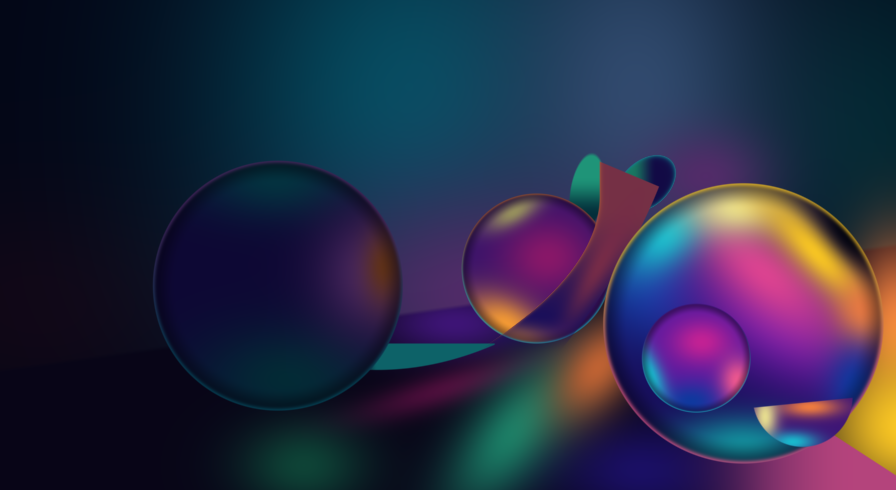
This background is drawn by a Shadertoy shader. Its source:

```glsl
// Glossy iridescent spheres and a folded ribbon over a dim reflective floor.
// Every surface is a base colour tinted by soft elliptical glows, then cut out
// by a distance function. Positions are in units of the canvas height.

const vec3 NAVY = vec3(.012, .022, .085);
const vec3 TEAL = vec3(.02, .30, .38);
const vec3 SLATE = vec3(.19, .29, .43);
const vec3 PLUM = vec3(.32, .17, .41);
const vec3 VIOLET = vec3(.24, .08, .46);
const vec3 INDIGO = vec3(.07, .04, .27);
const vec3 BLUE = vec3(.06, .22, .62);
const vec3 CYAN = vec3(.10, .72, .80);
const vec3 GREEN = vec3(.12, .58, .47);
const vec3 MAGENTA = vec3(.76, .13, .58);
const vec3 PINK = vec3(.92, .34, .56);
const vec3 ORANGE = vec3(.93, .48, .25);
const vec3 YELLOW = vec3(.98, .78, .14);
const vec3 CREAM = vec3(.90, .86, .56);

// Sphere centre and radius
const vec3 LEFT_BALL = vec3(.567, .417, .255);
const vec3 MID_BALL = vec3(1.095, .452, .153);
const vec3 RIGHT_BALL = vec3(1.517, .340, .286);
const vec3 INNER_BALL = vec3(1.421, .269, .111);
const vec3 CUP = vec3(1.638, .190, .102);
const float RIM_WIDTH = .022;

float cover(float d) { float px = 1. / iResolution.y; return 1. - smoothstep(-px, px, d); }

vec2 toEllipse(vec2 p, vec4 e, float a) {
    float c = cos(a), s = sin(a);
    return mat2(c, -s, s, c) * (p - e.xy) / e.zw;
}

// Soft tint: e holds centre and size, a is the tilt
void glow(inout vec3 col, vec2 p, vec4 e, float a, vec3 tint) {
    vec2 q = toEllipse(p, e, a);
    col = mix(col, tint, exp(-dot(q, q)));
}
void glow(inout vec3 col, vec2 p, vec4 e, vec3 tint) { glow(col, p, e, 0., tint); }

float ellipse(vec2 p, vec4 e, float a) {
    return (length(toEllipse(p, e, a)) - 1.) * min(e.z, e.w);
}

vec2 local(vec2 p, vec3 ball) { return (p - ball.xy) / ball.z; }

// Lay a shaded ball over the scene with a thin two-tone rim
void addBall(inout vec3 col, vec2 p, vec3 ball, vec3 body, vec3 low, vec3 high) {
    vec2 q = local(p, ball);
    float r = length(q), rim = exp(-pow((1. - r) / RIM_WIDTH, 2.));
    body *= 1. - .4 * smoothstep(.82, 1., r);
    body = mix(body, mix(low, high, smoothstep(-.8, .8, q.y)), .65 * rim);
    col = mix(col, body, cover((r - 1.) * ball.z));
}

vec3 backdrop(vec2 p) {
    vec3 col = NAVY;
    glow(col, p, vec4(.08, .38, .35, .22), vec3(.065, .025, .085));
    glow(col, p, vec4(.84, .80, .42, .50), TEAL);
    glow(col, p, vec4(1.78, .72, .3, .4), TEAL * .5);
    glow(col, p, vec4(1.30, .80, .28, .42), SLATE);
    glow(col, p, vec4(1.0, .40, .36, .22), PLUM);
    glow(col, p, vec4(1.44, .64, .12, .09), PLUM);
    // Floor with coloured light spilling across it
    vec3 ground = vec3(.03, .02, .09);
    glow(ground, p, vec4(.93, .34, .16, .07), VIOLET);
    glow(ground, p, vec4(.92, .21, .2, .035), .3, MAGENTA * .4);
    glow(ground, p, vec4(.62, .05, .13, .09), GREEN * .45);
    glow(ground, p, vec4(1.33, .04, .2, .1), INDIGO * 1.5);
    glow(ground, p, vec4(1.05, .12, .19, .085), .9, GREEN * .85);
    glow(ground, p, vec4(1.22, .25, .12, .07), .9, ORANGE * .8);
    float horizon = .243 + .14 * p.x;
    col = mix(col, ground, 1. - smoothstep(-.006, .006, p.y - horizon));
    // Warm light at the far right, ending at the floor edge
    glow(col, p, vec4(1.83, .34, .09, .17), ORANGE);
    glow(col, p, vec4(1.85, .13, .18, .16), YELLOW);
    vec3 edge = mix(INDIGO, PINK, smoothstep(1.3, 1.75, p.x) * .75);
    float under = cover(p.y - .112 + .65 * (p.x - 1.702));
    return mix(col, edge, under * smoothstep(1.25, 1.6, p.x));
}

void ribbonBack(inout vec3 col, vec2 p) {
    float tail = cover(p.y - .299) * cover(.245 + .9 * pow(p.x - .77, 2.) - p.y);
    tail *= smoothstep(.74, .77, p.x) * cover(p.x - 1.01);
    col = mix(col, mix(TEAL, GREEN, .3), tail);
    float d = ellipse(p, vec4(1.198, .607, .034, .079), -.15);
    vec3 loop = mix(TEAL * .6, GREEN, smoothstep(.56, .64, p.y));
    col = mix(col, loop, cover(d));
    d = ellipse(p, vec4(1.318, .625, .070, .047), .72);
    loop = mix(GREEN * .8, INDIGO, smoothstep(1.29, 1.34, p.x));
    col = mix(col, mix(loop, CYAN * .7, exp(-abs(d) * 350.)), cover(d));
}

void ribbonFace(inout vec3 col, vec2 p) {
    float t = max(.6 - p.y, 0.), u = .619 - p.y;
    float left = 1.224 - 2.5 * t * t, right = 1.345 - u * (.4 + .6 * u);
    float mask = cover(left - p.x) * cover(p.x - right);
    mask *= cover(p.y - .671 + .42 * (p.x - 1.222)) * smoothstep(.28, .36, p.y);
    vec3 face = mix(INDIGO * 1.3, vec3(.46, .19, .27), smoothstep(.33, .58, p.y));
    glow(face, p, vec4(1.23, .47, .025, .13), -.5, PINK * .5);
    face = mix(face, ORANGE * .8, .7 * exp(-abs(p.x - left) * 300.));
    col = mix(col, face, mask);
}

vec3 leftBody(vec2 q) {
    vec3 c = INDIGO * .75;
    glow(c, q, vec4(0, .85, .65, .3), TEAL * .65);
    glow(c, q, vec4(.1, -.75, .75, .42), TEAL * .55);
    glow(c, q, vec4(.75, .1, .42, .5), PLUM * .9);
    glow(c, q, vec4(.85, .15, .16, .3), ORANGE * .4);
    return c;
}

vec3 midBody(vec2 q) {
    vec3 c = VIOLET * .9;
    glow(c, q, vec4(.15, .15, .6, .5), MAGENTA * .7);
    glow(c, q, vec4(-.3, .75, .4, .16), .5, CREAM * .65);
    glow(c, q, vec4(-.4, -.75, .6, .35), -.5, mix(ORANGE, YELLOW, .4));
    return c;
}

vec3 rightBody(vec2 q) {
    vec3 c = INDIGO * 1.3;
    glow(c, q, vec4(-.65, .25, .4, .4), BLUE);
    glow(c, q, vec4(.25, 0, .75, .4), -.5, vec3(.42, .10, .66));
    glow(c, q, vec4(.15, .35, .65, .28), -.7, mix(MAGENTA, PINK, .6));
    glow(c, q, vec4(-.55, .62, .36, .2), .75, CYAN);
    glow(c, q, vec4(-.05, .82, .36, .2), CREAM);
    glow(c, q, vec4(.53, .5, .62, .17), -.8, YELLOW);
    glow(c, q, vec4(.76, .62, .32, .13), -.85, NAVY);
    glow(c, q, vec4(.86, .08, .2, .25), ORANGE);
    glow(c, q, vec4(0, -.86, .5, .2), CYAN * .75);
    glow(c, q, vec4(.8, -.45, .2, .3), BLUE);
    return c;
}

vec3 innerBody(vec2 q) {
    vec3 c = vec3(.36, .10, .62);
    glow(c, q, vec4(.1, .3, .55, .4), MAGENTA);
    glow(c, q, vec4(-.1, -.8, .6, .35), BLUE);
    glow(c, q, vec4(-.85, -.3, .22, .6), .4, CYAN);
    glow(c, q, vec4(.75, -.4, .3, .4), PINK);
    return c;
}

void mainImage(out vec4 fragColor, in vec2 fragCoord) {
    vec2 p = fragCoord / iResolution.y;
    vec3 col = backdrop(p);
    ribbonBack(col, p);
    addBall(col, p, LEFT_BALL, leftBody(local(p, LEFT_BALL)), TEAL, PLUM);
    addBall(col, p, MID_BALL, midBody(local(p, MID_BALL)), CYAN, ORANGE * .7);
    ribbonFace(col, p);
    addBall(col, p, RIGHT_BALL, rightBody(local(p, RIGHT_BALL)), PINK, YELLOW);
    // Reflections held inside the right ball
    addBall(col, p, INNER_BALL, innerBody(local(p, INNER_BALL)), CYAN, VIOLET);
    vec2 q = local(p, CUP);
    vec3 cup = VIOLET;
    glow(cup, q, vec4(.15, -.2, .6, .2), ORANGE);
    glow(cup, q, vec4(-.75, -.4, .25, .5), CREAM);
    glow(cup, q, vec4(-.2, -.9, .5, .2), CYAN);
    float cut = cover((length(q) - 1.) * CUP.z) * cover(p.y - .178 - .1 * (p.x - CUP.x));
    col = mix(col, cup, cut);
    fragColor = vec4(col, 1);
}
```
